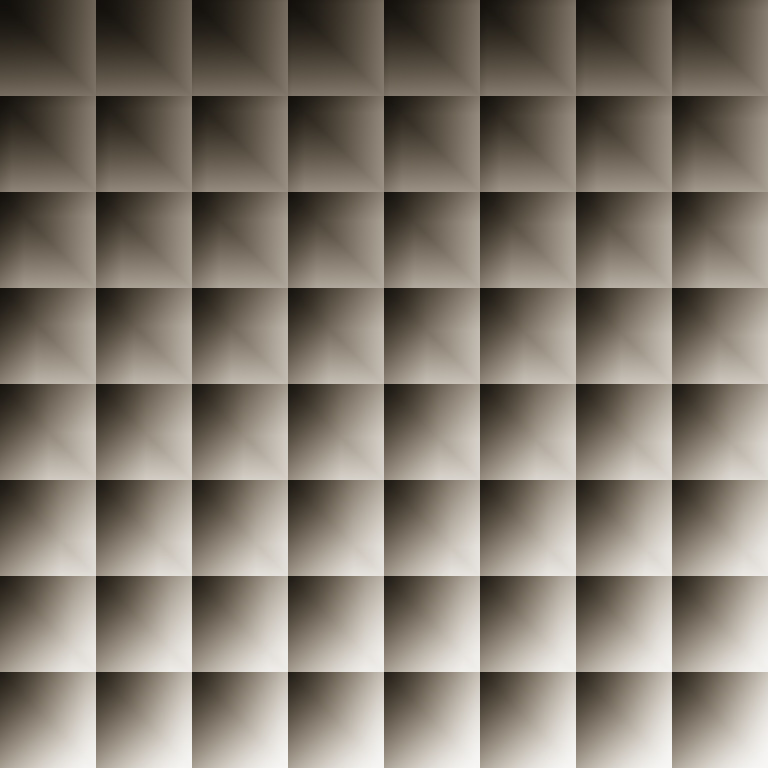
Give the GLSL for this pattern, as a three.js fragment shader.

```glsl
// An 8 by 8 sheet of square gradients: each cell is one slice of the RGB cube,
// red running right, green running down, blue rising from cell to cell.
// Each colour becomes a hue-weighted grey, then a contrasty warm monochrome.
#define CELLS 8.0
#define PRIMARY vec3(0.42, 0.44, 0.15)    // grey of pure red, green, blue
#define SECONDARY vec3(0.46, 0.60, 0.70)  // grey of yellow, cyan, magenta
#define GAMMA 0.95
#define BLACK_LEVEL 0.07
#define WHITE_LEVEL 0.97
#define WARMTH vec3(0.0, 0.037, 0.09)     // mid-tone loss per channel

varying vec2 vUv;

// Colour of the cube at a point on the sheet, cells in reading order
vec3 cubeColor(vec2 uv) {
  vec2 p = clamp(vec2(uv.x, 1.0 - uv.y), 0.0, 0.99999) * CELLS;
  vec2 cell = floor(p);
  float blue = (cell.y * CELLS + cell.x) / (CELLS * CELLS - 1.0);
  return vec3(fract(p), blue);
}

// Split a colour into white, one secondary and one primary part
float hueWeightedGrey(vec3 c) {
  float low = min(c.r, min(c.g, c.b));
  float high = max(c.r, max(c.g, c.b));
  float middle = c.r + c.g + c.b - low - high;
  vec3 primaryPart = max(c - middle, 0.0);
  vec3 secondaryPart = max(min(c.rgb, c.gbr) - low, 0.0);
  return low + dot(primaryPart, PRIMARY) + dot(secondaryPart, SECONDARY);
}

// S-shaped contrast, with the mid-tones pulled towards warm brown
vec3 warmTone(float grey) {
  float curved = smoothstep(0.0, 1.0, pow(grey, GAMMA));
  float tone = mix(BLACK_LEVEL, WHITE_LEVEL, curved);
  return vec3(tone) - 4.0 * tone * (1.0 - tone) * WARMTH;
}

void main() {
  // Four samples per fragment smooth the cell borders
  vec2 stepX = dFdx(vUv);
  vec2 stepY = dFdy(vUv);
  vec3 color = vec3(0.0);
  for (int j = 0; j < 2; j++) {
    for (int i = 0; i < 2; i++) {
      vec2 offset = (vec2(float(i), float(j)) - 0.5) * 0.5;
      vec2 uv = vUv + stepX * offset.x + stepY * offset.y;
      color += warmTone(hueWeightedGrey(cubeColor(uv)));
    }
  }
  gl_FragColor = vec4(color * 0.25, 1.0);
}
```
